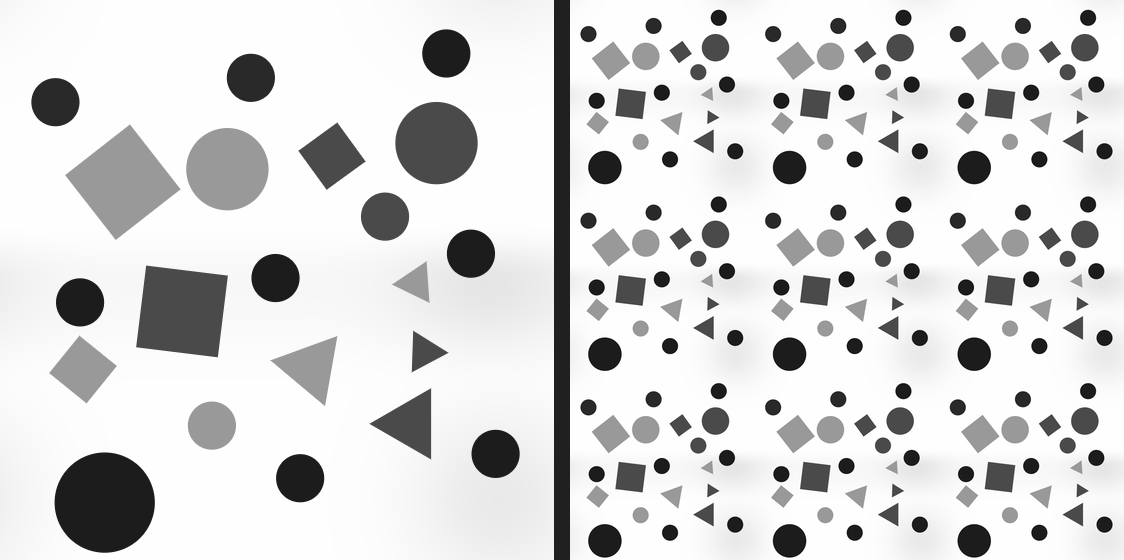
Left: one tile. Right: repeated 3 by 3.
Give the GLSL for this background, as a Shadertoy shader.

```glsl
// Flat grey circles, squares and triangles around a tilted grid of black dots on softly shaded white.

const float TAU = 6.2831853;

// Tones
const float PAPER = 0.995;
const float LIGHT_GREY = 0.60;
const float DARK_GREY = 0.29;
const float BLACK = 0.11;
const float FADED_BLACK = 0.16;

// Sizes, in canvas heights
const float BIG = 0.0735;
const float SMALL = 0.043;
const float GIANT_DOT = 0.0895;

// Tilted grid that carries every part
const vec2 GRID_ORIGIN = vec2(0.099, 0.8175);
const vec2 GRID_RIGHT = vec2(0.349, 0.0435);
const vec2 GRID_DOWN = vec2(0.044, -0.3575);

// Background shading
const float BAND_BASE = 0.025;
const float BAND_GAIN = 0.07;
const float CORNER_GAIN = 0.08;

// Shape traits: four in a row, four in a bowed column, four on a ring
const int CIRCLE = 0, SQUARE = 1, TRIANGLE = 2;
const int KIND[12] = int[12](SQUARE, CIRCLE, SQUARE, CIRCLE,
                             CIRCLE, TRIANGLE, TRIANGLE, TRIANGLE,
                             TRIANGLE, CIRCLE, SQUARE, SQUARE);
const int IS_LIGHT[12] = int[12](1, 1, 0, 0,  0, 1, 0, 0,  1, 1, 1, 0);
const int IS_BIG[12] = int[12](1, 1, 0, 1,  0, 0, 0, 1,  1, 0, 0, 1);
const float DEGREES[12] = float[12](38., 0., 36., 0.,  0., 184., -2., 180.,  170., 0., -39., -7.);

vec2 gridToCanvas(vec2 g) {
    return GRID_ORIGIN + g.x * GRID_RIGHT + g.y * GRID_DOWN;
}

// Shortest offset on the wrapping canvas
vec2 wrapOffset(vec2 d, vec2 period) {
    return d - period * round(d / period);
}

// Periodic bump: 1 at x = 0, 0 at x = 0.5
float bump(float x) {
    return 0.5 + 0.5 * cos(TAU * x);
}

float shapeDistance(vec2 p, int kind, float size) {
    if (kind == CIRCLE) return length(p) - size;
    if (kind == SQUARE) return max(abs(p.x), abs(p.y)) - size;
    return max(0.5 * p.x + 0.8660 * abs(p.y), -p.x) - 0.5 * size;
}

float coverage(float d) {
    return clamp(0.5 - d * iResolution.y, 0.0, 1.0);
}

// Grid position of shape n in its group
vec2 shapeSite(int group, float n) {
    if (group == 0) return vec2(0.29 + 0.535 * n, 0.435);
    if (group == 1) return vec2(1.59 + 0.0575 * n * (3.0 - n), 0.765 + 0.345 * n);
    float turn = 0.25 * TAU * n;
    return vec2(0.548, 1.397) + cos(turn) * vec2(0.575, 0.065) + sin(turn) * vec2(0.04, 0.29);
}

// Soft horizontal band and corner shade, both wrapping
float background(vec2 uv) {
    float band = smoothstep(0.60, 0.50, uv.y) * smoothstep(0.30, 0.49, uv.y);
    float bandDepth = BAND_BASE + BAND_GAIN * pow(bump(uv.x - 0.88), 4.0);
    float corner = pow(bump(uv.x - 0.90), 4.0) * pow(bump(uv.y - 0.11), 4.0);
    return PAPER - band * bandDepth - CORNER_GAIN * corner;
}

void mainImage(out vec4 fragColor, in vec2 fragCoord) {
    vec2 p = fragCoord / iResolution.y;
    vec2 period = vec2(iResolution.x / iResolution.y, 1.0);
    float tone = background(p / period);

    // Grey shapes
    for (int k = 0; k < 12; k++) {
        vec2 q = wrapOffset(p - gridToCanvas(shapeSite(k / 4, float(k % 4))), period);
        float angle = radians(DEGREES[k]);
        vec2 axis = vec2(cos(angle), sin(angle));
        q = vec2(dot(q, axis), dot(q, vec2(-axis.y, axis.x)));
        float d = shapeDistance(q, KIND[k], IS_BIG[k] == 1 ? BIG : SMALL);
        tone = mix(tone, IS_LIGHT[k] == 1 ? LIGHT_GREY : DARK_GREY, coverage(d));
    }

    // Black dots: the lower left one is giant, the upper left ones faded
    for (int row = 0; row < 3; row++) {
        for (int col = 0; col < 3; col++) {
            vec2 q = wrapOffset(p - gridToCanvas(vec2(col, row)), period);
            float size = (col == 0 && row == 2) ? GIANT_DOT : SMALL;
            float ink = (row == 0 && col < 2) ? FADED_BLACK : BLACK;
            tone = mix(tone, ink, coverage(length(q) - size));
        }
    }

    fragColor = vec4(vec3(tone), 1.0);
}
```
